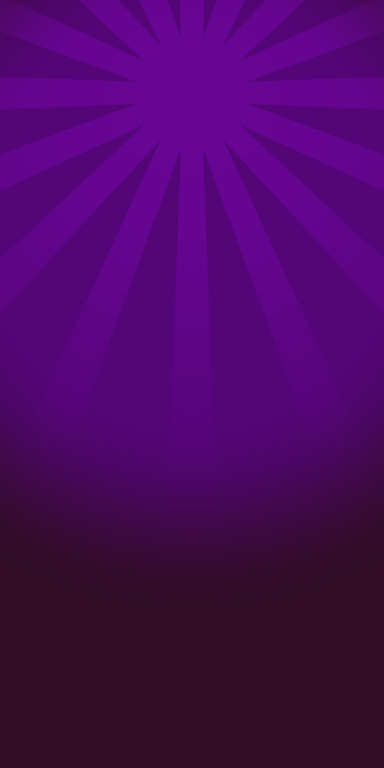
Give the GLSL for this background, as a WebGL 1 fragment shader.

```glsl
precision highp float;

uniform vec2 u_resolution;

const float PI = 3.14159265;
const float RAY_COUNT = 16.0;

const vec3 FLOOR_COLOR = vec3(0.188, 0.05, 0.145);
const vec3 PURPLE = vec3(0.33, 0.018, 0.465);
const vec3 RAY_COLOR = vec3(0.405, 0.02, 0.58);

// Folds the plane into one sector whose axis is +x
vec2 foldSector(vec2 p, float count) {
  float sector = 2.0 * PI / count;
  float angle = mod(atan(p.x, p.y) + 0.5 * sector, sector) - 0.5 * sector;
  return length(p) * vec2(cos(angle), sin(angle));
}

// Coverage of widening beams; they merge into a disc near the hub
float sunRays(vec2 p, float count, float baseWidth, float spread, float blur) {
  vec2 q = foldSector(p, count);
  float edge = abs(q.y) - (baseWidth + spread * q.x);
  return 1.0 - smoothstep(-blur, blur, edge);
}

// Soft disc of light, full inside inner and gone past outer
float glow(vec2 p, float inner, float outer) {
  return 1.0 - smoothstep(inner, outer, length(p));
}

void main() {
  // Canvas units: one wide, two high
  vec2 p = gl_FragCoord.xy / u_resolution * vec2(1.0, 2.0);
  float pixel = 1.0 / min(u_resolution.x, 0.5 * u_resolution.y);

  vec2 hub = p - vec2(0.5, 1.758);
  vec2 halo = p - vec2(0.5, 1.427);

  // Rays lose strength away from the hub
  float rays = sunRays(hub, RAY_COUNT, 0.0235, 0.0377, 0.75 * pixel);
  vec3 color = mix(PURPLE, RAY_COLOR, rays * glow(hub, 0.15, 1.13));

  // The halo sinks into the dark floor
  color = mix(FLOOR_COLOR, color, glow(halo, 0.53, 1.03));

  gl_FragColor = vec4(color, 1.0);
}
```
